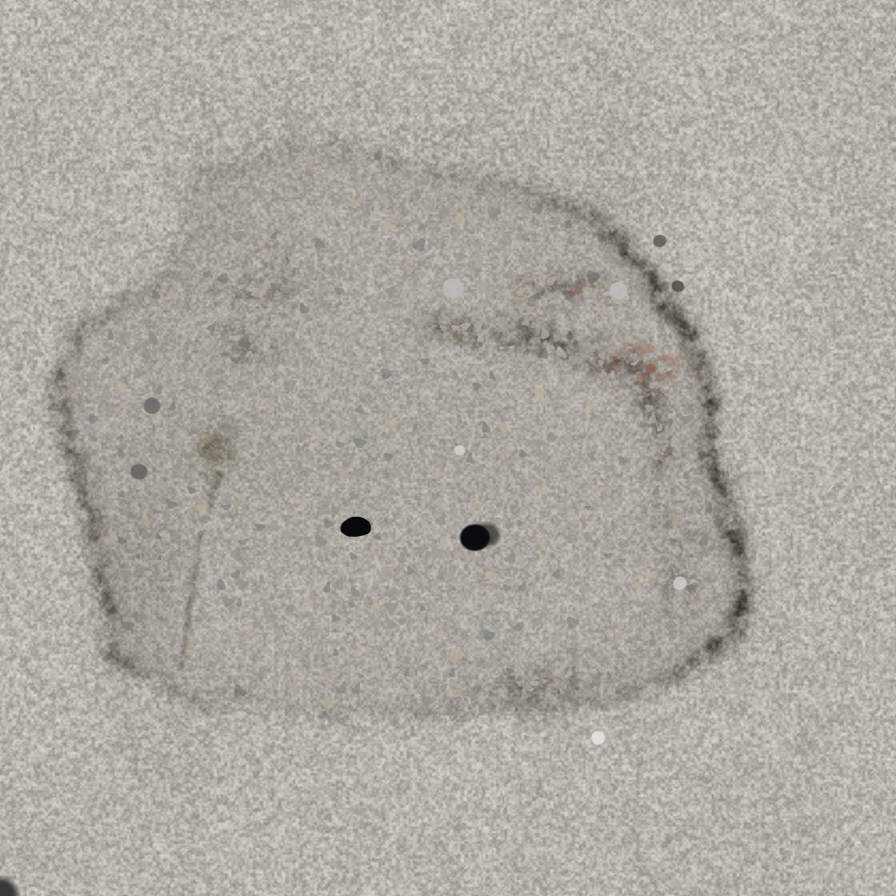
A Shadertoy shader for this texture:

```glsl
// Weathered road with a worn concrete patch and two drain holes.
// A warped polygon bounds the patch; hashed pebbles, value noise
// and soft blobs supply aggregate, rims, rubble and stains.

float hash(vec2 p) {
    vec3 q = fract(p.xyx * 0.1031);
    q += dot(q, q.yzx + 33.33);
    return fract((q.x + q.y) * q.z);
}

float noise(vec2 p) {
    vec2 i = floor(p), f = fract(p);
    f *= f * (3.0 - 2.0 * f);
    return mix(mix(hash(i), hash(i + vec2(1, 0)), f.x),
               mix(hash(i + vec2(0, 1)), hash(i + 1.0), f.x), f.y);
}

float fbm(vec2 p) {
    float sum = 0.0, amp = 0.53;
    for (int i = 0; i < 4; i++) {
        sum += amp * noise(p);
        p = mat2(1.6, 1.2, -1.2, 1.6) * p + 7.3;
        amp *= 0.5;
    }
    return sum;
}

// Soft spot: xy center, zw radius
float blob(vec2 p, vec4 s) {
    vec2 d = (p - s.xy) / s.zw;
    return exp(-dot(d, d));
}

float gauss(float d, float w) { return exp(-d * d / (w * w)); }

// Distance to the line from s.xy to s.zw
float segment(vec2 p, vec4 s) {
    vec2 d = s.zw - s.xy;
    p -= s.xy;
    return length(p - d * clamp(dot(p, d) / dot(d, d), 0.0, 1.0));
}

const vec2 outline[24] = vec2[24](
    vec2(.225, .8), vec2(.326, .841), vec2(.43, .824), vec2(.6, .785),
    vec2(.67, .752), vec2(.716, .707), vec2(.768, .629), vec2(.788, .557),
    vec2(.794, .479), vec2(.82, .4), vec2(.83, .323), vec2(.814, .284),
    vec2(.755, .245), vec2(.69, .215), vec2(.39, .2), vec2(.21, .22),
    vec2(.13, .27), vec2(.117, .35), vec2(.098, .44), vec2(.072, .518),
    vec2(.065, .583), vec2(.091, .635), vec2(.17, .68), vec2(.208, .733));

// Signed distance to the patch, negative inside
float patchDistance(vec2 p) {
    float d = 9.0, side = 1.0;
    for (int i = 0; i < 24; i++) {
        vec2 a = outline[i], b = outline[(i + 1) % 24];
        d = min(d, segment(p, vec4(a, b)));
        if ((a.y > p.y) != (b.y > p.y) &&
            p.x < a.x + (b.x - a.x) * (p.y - a.y) / (b.y - a.y)) side = -side;
    }
    return d * side;
}

// Scattered stones: x = coverage, y = random tone
vec2 pebbles(vec2 p, float scale, float density, float size) {
    vec2 cell = floor(p * scale), f = fract(p * scale), best = vec2(0);
    float aa = 0.8 * scale / iResolution.y;
    for (int k = 0; k < 9; k++) {
        vec2 o = vec2(k % 3 - 1, k / 3 - 1), id = cell + o + 20.0;
        if (hash(id + 7.7) > density) continue;
        vec2 d = f - o - 0.2 - 0.6 * vec2(hash(id + 1.3), hash(id + 5.1));
        float a = 6.28 * hash(id + 9.7);
        d *= mat2(cos(a), sin(a), -sin(a), cos(a));
        d.y *= 1.0 + 0.8 * hash(id + 3.2);
        float r = size * (0.5 + hash(id + 2.6));
        r *= 1.0 + 0.2 * sin(3.0 * atan(d.y, d.x + 1e-4) + a);
        float m = 1.0 - smoothstep(-aa, aa, length(d) - r);
        if (m > best.x) best = vec2(m, hash(id + 4.4));
    }
    return best;
}

void mainImage(out vec4 fragColor, in vec2 fragCoord) {
    vec2 p = fragCoord / iResolution.xy;
    float px = 1.0 / iResolution.y;
    vec2 warp = vec2(fbm(p * 22.0), fbm(p * 22.0 + 40.0)) - 0.5;
    vec2 q = p + 0.022 * warp;
    float edge = patchDistance(q);
    float inside = smoothstep(.008, -.008, edge);

    // Broad tone and fine grain
    vec3 col = mix(vec3(.705, .695, .668), vec3(.665, .652, .622), inside);
    col += 0.045 * (fbm(p * 6.0) - 0.5);
    col += (0.17 - 0.05 * inside) * (noise(p * 250.0) - 0.5);
    col += 0.13 * (noise(p * 420.0 + 9.0) - 0.5);

    // Chips outside, larger stones inside
    vec2 chip = pebbles(p, 120.0, 0.38, 0.23);
    vec3 tone = mix(vec3(.56, .55, .53), vec3(.82, .81, .78), smoothstep(.25, .6, chip.y));
    col = mix(col, tone, chip.x * mix(0.55, 0.3, inside));
    vec2 stone = pebbles(p, 54.0, 0.42, 0.26);
    tone = mix(vec3(.47, .49, .49), vec3(.6, .58, .55), smoothstep(.1, .5, stone.y));
    tone = mix(tone, vec3(.74, .69, .61), smoothstep(.55, .9, stone.y));
    col = mix(col, tone, stone.x * inside * 0.65);

    // Broken rim, strongest right and left
    float rim = 0.2 + 0.8 * smoothstep(.52, .72, p.x) * smoothstep(.2, .3, p.y)
              + 0.45 * smoothstep(.22, .1, p.x) * smoothstep(.72, .55, p.y);
    float crumble = smoothstep(.28, .7, fbm(p * 75.0));
    col -= rim * (0.13 * gauss(edge, .016) + 0.26 * crumble * gauss(edge, .01));

    // Rubble seam, loose fragments and brick dust
    float seam = min(segment(q, vec4(.48, .632, .61, .622)),
                 min(segment(q, vec4(.61, .622, .71, .59)), segment(q, vec4(.71, .59, .74, .49))));
    float rubble = min(1.0, gauss(seam, .017) + 0.7 * blob(q, vec4(.63, .675, .05, .02))
        + 0.6 * blob(q, vec4(.6, .238, .09, .025)) + 0.55 * blob(q, vec4(.755, .37, .03, .07))
        + 0.5 * blob(q, vec4(.29, .685, .055, .03)) + 0.5 * blob(q, vec4(.27, .61, .045, .025)));
    vec2 shard = pebbles(q, 78.0, 0.7, 0.31);
    col -= rubble * (0.06 + 0.2 * crumble) * (1.0 - shard.x);
    col = mix(col, mix(vec3(.55, .52, .48), vec3(.75, .7, .64), shard.y), 0.65 * rubble * shard.x);
    float brick = blob(q, vec4(.72, .593, .03, .02)) + 0.7 * blob(q, vec4(.625, .67, .04, .014));
    col = mix(col, vec3(.55, .35, .29), brick * 0.75 * smoothstep(.38, .65, noise(p * 95.0)));

    // Fissure and dirty stains
    float crack = min(segment(q, vec4(.245, .47, .235, .425)), segment(q, vec4(.222, .4, .205, .26)));
    col -= 0.12 * gauss(crack, .004);
    col -= vec3(.15, .16, .18) * blob(q, vec4(.24, .495, .022, .03)) * (0.5 + crumble);
    col -= 0.06 * blob(q, vec4(.155, .36, .05, .1));

    // Prominent stones: position, radius, brightness
    vec4 marks[9] = vec4[9](vec4(.155, .473, .009, .38), vec4(.171, .548, .009, .4),
        vec4(.506, .678, .012, .73), vec4(.69, .675, .01, .74), vec4(.758, .35, .008, .8),
        vec4(.667, .176, .008, .9), vec4(.758, .681, .007, .29), vec4(.738, .733, .007, .35),
        vec4(.514, .498, .006, .82));
    for (int i = 0; i < 9; i++) {
        float d = length(p - marks[i].xy + 0.008 * warp) - marks[i].z;
        col = mix(col, marks[i].w + vec3(.01, 0, -.01), 0.85 * smoothstep(px, -px, d));
    }

    // Drain holes and dark corner
    col *= 1.0 - 0.55 * smoothstep(.02, .011, length((p - vec2(.542, .403)) * vec2(1, 1.2)));
    float bore = length((p - vec2(.53, .4)) * vec2(1, 1.12));
    col = mix(col, vec3(.035, .045, .055), smoothstep(.0185, .0145, bore));
    float gap = length((p - vec2(.395, .411) + 0.01 * warp) * vec2(1, 1.5));
    col = mix(col, vec3(.025, .035, .045), smoothstep(px, -px, gap - .0165));
    col = mix(col, vec3(.22), smoothstep(.025, .014, length(p)));
    fragColor = vec4(clamp(col, 0.0, 1.0), 1);
}
```
